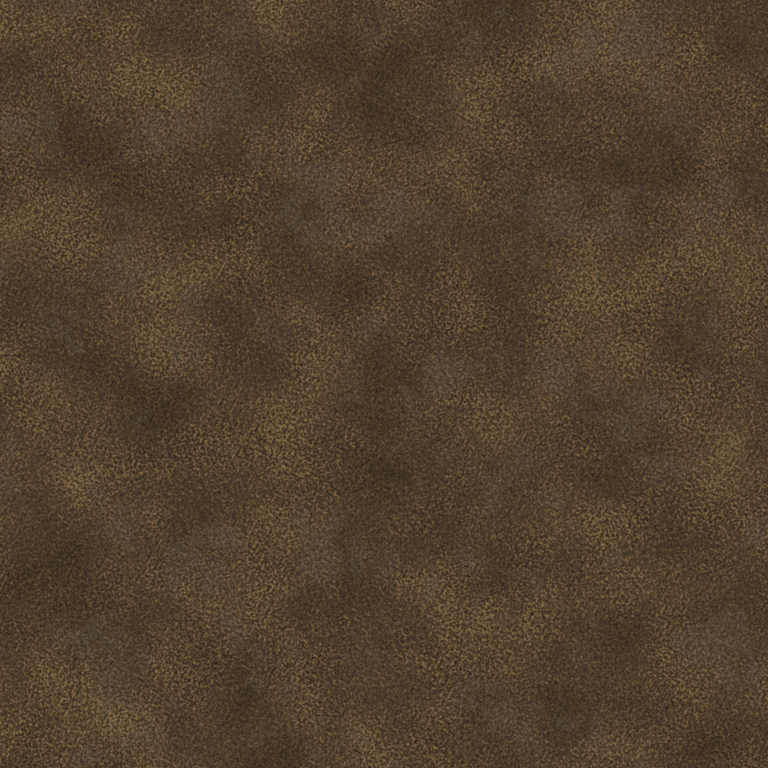
This texture is drawn by a Shadertoy shader. Its source:

```glsl
const vec3 DARK_UMBER = vec3(0.215, 0.173, 0.132);
const vec3 BROWN = vec3(0.305, 0.241, 0.168);
const vec3 OCHRE = vec3(0.450, 0.364, 0.240);
const vec3 GREY_DUST = vec3(0.345, 0.298, 0.240);
const float TAU = 6.28318;

float hash(vec2 cell) {
    vec3 p = fract(cell.xyx * vec3(0.1031, 0.1030, 0.0973));
    p += dot(p, p.yzx + 33.33);
    return fract((p.x + p.y) * p.z);
}

vec2 gradient(vec2 cell) {
    float angle = TAU * hash(cell);
    return vec2(cos(angle), sin(angle));
}

// Gradient noise, centred on zero
float noise(vec2 p) {
    vec2 cell = floor(p);
    vec2 f = fract(p);
    vec2 w = f * f * f * (f * (f * 6.0 - 15.0) + 10.0);
    vec2 e = vec2(1.0, 0.0);
    float low = mix(dot(gradient(cell), f),
                    dot(gradient(cell + e.xy), f - e.xy), w.x);
    float high = mix(dot(gradient(cell + e.yx), f - e.yx),
                     dot(gradient(cell + e.xx), f - e.xx), w.x);
    return mix(low, high, w.y);
}

vec2 turn(vec2 p, float angle) {
    float c = cos(angle), s = sin(angle);
    return mat2(c, s, -s, c) * p;
}

// Layered noise; each octave is turned to hide the lattice
float fbm(vec2 p, int octaves, float gain) {
    float sum = 0.0, amplitude = 1.0;
    for (int i = 0; i < octaves; i++) {
        sum += amplitude * noise(p);
        p = turn(p, 0.65) * 2.03 + 17.3;
        amplitude *= gain;
    }
    return sum;
}

// Pebbled leather grain made of two close scales
float leatherGrain(vec2 uv, float scale) {
    float fine = noise(turn(uv, 0.5) * scale + 80.0);
    float coarse = noise(turn(uv, 1.2) * scale * 0.6 + 140.0);
    return fine + 0.5 * coarse;
}

// Three-tone ramp: negative is dark, zero is brown, positive is ochre
vec3 leatherRamp(float tone) {
    float t = clamp(tone, -1.4, 1.3);
    return t < 0.0 ? mix(BROWN, DARK_UMBER, -t) : mix(BROWN, OCHRE, t);
}

void mainImage(out vec4 fragColor, in vec2 fragCoord) {
    vec2 uv = fragCoord / iResolution.y;

    // Mottled stains and the rubbed patches where the grain shows most
    float stains = fbm(uv * 7.0 + 31.0, 5, 0.62);
    float rubbed = smoothstep(-0.4, 0.6, 0.6 * stains + 0.7 * fbm(uv * 11.0 + 57.0, 4, 0.6));

    // Small dusty blotches gathered in loose groups
    float dustField = fbm(uv * 9.0 + 213.0, 3, 0.6) + 0.5 * fbm(uv * 38.0 + 9.0, 2, 0.5);
    float dust = smoothstep(0.1, 0.6, dustField);

    // Grain strength follows wear and fades under dust
    float grain = leatherGrain(uv, 300.0);
    float strength = mix(1.3, 2.2, rubbed) * (1.0 - 0.25 * dust);
    vec3 color = leatherRamp(0.72 * stains + strength * grain);

    // Dust keeps part of the grain shading
    vec3 dustColor = GREY_DUST * (1.0 + 0.5 * grain);
    color = mix(color, dustColor, 0.5 * dust);

    fragColor = vec4(color, 1.0);
}
```
